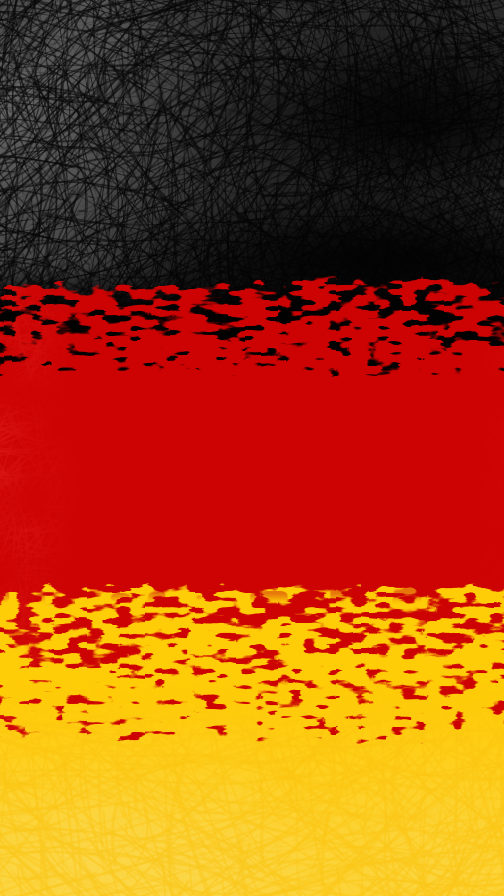
Write a WebGL 1 fragment shader that draws this background.

```glsl
precision highp float;
// Three scratched paint bands, black over red over yellow, breaking up into flecks.

uniform vec2 u_resolution;

const vec3 BLACK = vec3(0.008);
const vec3 GREY = vec3(0.43);
const vec3 RED = vec3(0.80, 0.008, 0.01);
const vec3 WORN_RED = vec3(0.88, 0.13, 0.12);
const vec3 ORANGE = vec3(0.90, 0.46, 0.04);
const vec3 YELLOW = vec3(1.0, 0.80, 0.03);
const vec3 PALE_YELLOW = vec3(0.98, 0.85, 0.34);
const vec3 GOLD = vec3(0.98, 0.76, 0.04);

// Heights where the flecks of each band begin and where the band is solid
const vec2 BLACK_FADE = vec2(0.575, 0.678);
const vec2 RED_FADE = vec2(0.165, 0.338);
const vec2 FLECK_SCALE = vec2(72.0, 175.0);
const float FLECK_SOFTNESS = 0.09;
const float EDGE_DEPTH = 0.022;

const int SCRATCH_LAYERS = 40;
const float SCRATCH_SPACING = 0.032;
const float SCRATCH_WIDTH = 0.0005;
const float BOLD_SCALE = 0.65; // the yellow band has wider strokes
const float BOLD_TOP = 0.30;

float hash(vec2 p) {
  return fract(sin(dot(p, vec2(127.1, 311.7))) * 43758.5453);
}

float noise(vec2 p) {
  vec2 cell = floor(p);
  vec2 f = fract(p);
  f = f * f * (3.0 - 2.0 * f);
  float low = mix(hash(cell), hash(cell + vec2(1.0, 0.0)), f.x);
  float high = mix(hash(cell + vec2(0.0, 1.0)), hash(cell + 1.0), f.x);
  return mix(low, high, f.y);
}

// Broken, wobbling arcs around scattered centres
float scratches(vec2 p) {
  float pixel = 1.0 / u_resolution.y;
  float bare = 1.0;
  for (int i = 0; i < SCRATCH_LAYERS; i++) {
    float seed = float(i) + 1.0;
    vec2 spread = vec2(hash(vec2(seed, 1.7)), hash(vec2(seed, 5.3)));
    vec2 d = p - mix(vec2(-0.3, -0.1), vec2(0.86, 1.1), spread);
    float radius = length(d) + 0.09 * noise(p * 6.0 + seed * 3.1);
    float ring = floor(radius / SCRATCH_SPACING);
    float offset = mix(0.15, 0.85, hash(vec2(ring, seed)));
    float dist = abs(radius - (ring + offset) * SCRATCH_SPACING);
    float line = 1.0 - smoothstep(max(SCRATCH_WIDTH - pixel, 0.0), SCRATCH_WIDTH + pixel, dist);
    float stroke = noise(vec2(atan(d.y, d.x) * 8.0, ring * 7.3 + seed * 13.0));
    bare *= 1.0 - 0.6 * line * smoothstep(0.3, 0.65, stroke);
  }
  return 1.0 - bare;
}

// Coverage of a band whose ragged lower edge crumbles into flat flecks
float flecks(vec2 p, vec2 fade, float seed) {
  float depth = clamp((p.y - fade.x) / (fade.y - fade.x), 0.0, 1.0);
  float edge = fade.y + 0.008 * (noise(vec2(p.x * 14.0, seed)) - 0.5);
  float threshold = mix(0.86, 0.49, depth);
  threshold -= 0.85 * smoothstep(0.0, EDGE_DEPTH, p.y - edge);
  threshold += 0.35 * (1.0 - smoothstep(0.0, 0.06, depth));
  vec2 q = p * FLECK_SCALE + seed;
  // Stepped shifts give the flecks their blocky ends
  q += 0.3 * vec2(hash(floor(q * vec2(1.0, 2.0))), hash(floor(q.xx * 1.5)));
  float grain = noise(q) + 0.15 * (noise(q * 2.3 + 17.0) - 0.5);
  return smoothstep(threshold - FLECK_SOFTNESS, threshold + FLECK_SOFTNESS, grain);
}

// Soft elliptical spot
float spot(vec2 uv, vec2 centre, vec2 size) {
  vec2 d = (uv - centre) / size;
  return exp(-dot(d, d));
}

vec3 blackBand(vec2 uv, vec2 p, float ink) {
  float light = mix(0.95, 0.5, smoothstep(0.0, 0.75, uv.x));
  light *= 1.0 - 0.85 * spot(uv, vec2(0.82, 0.87), vec2(0.42, 0.08));
  light *= 1.0 - 0.95 * spot(uv, vec2(0.75, 0.71), vec2(0.55, 0.06));
  light *= smoothstep(0.65, 0.72, uv.y) * mix(0.7, 1.15, noise(p * 9.0));
  return mix(BLACK, GREY, light * (1.0 - 0.95 * ink));
}

vec3 redBand(vec2 uv, vec2 p, float ink) {
  float worn = 1.0 - smoothstep(0.0, 0.18, uv.x);
  worn += 0.25 * smoothstep(0.93, 1.0, uv.x);
  return mix(RED, WORN_RED, worn * (0.1 + 0.6 * ink) * noise(p * 25.0));
}

vec3 yellowBand(vec2 uv, vec2 p, float ink) {
  float low = 1.0 - smoothstep(0.02, 0.24, uv.y);
  float pale = low * mix(1.0, 0.65, uv.x) * mix(0.75, 1.2, noise(p * 8.0));
  vec3 color = mix(YELLOW, PALE_YELLOW, min(pale, 1.0));
  color = mix(color, GOLD, 0.7 * ink * (1.0 - smoothstep(0.14, 0.26, uv.y)));
  // Orange stains under the solid red edge
  float stain = smoothstep(0.60, 0.68, noise(p * vec2(45.0, 60.0)));
  return mix(color, ORANGE, stain * smoothstep(0.325, 0.34, uv.y));
}

void main() {
  vec2 uv = gl_FragCoord.xy / u_resolution;
  vec2 p = gl_FragCoord.xy / u_resolution.y;
  float ink = scratches(uv.y < BOLD_TOP ? p * BOLD_SCALE : p);

  vec3 color = yellowBand(uv, p, ink);
  color = mix(color, redBand(uv, p, ink), flecks(p, RED_FADE, 3.0));
  color = mix(color, blackBand(uv, p, ink), flecks(p, BLACK_FADE, 57.0));
  gl_FragColor = vec4(color, 1.0);
}
```
